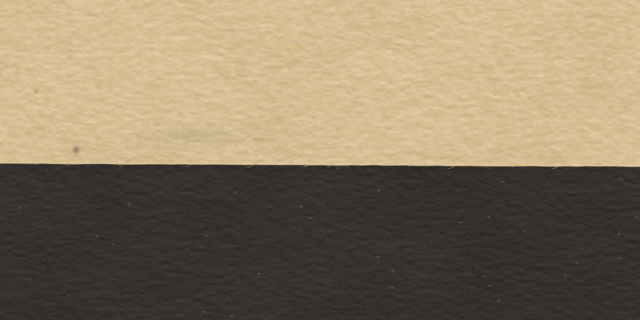
Reproduce this texture procedurally as a Shadertoy shader.

```glsl
// Two sheets of grained paper: pale tan above, near-black below, meeting at a
// slightly tilted cut. Stretched value noise gives the pressed grain, and
// a loop of short arcs gives the loose fibres hanging from the cut.

float hash(vec2 p) {
    vec3 q = fract(p.xyx * 0.1031);
    q += dot(q, q.yzx + 33.33);
    return fract((q.x + q.y) * q.z);
}

float noise(vec2 p) {
    vec2 cell = floor(p), f = fract(p);
    f = f * f * (3.0 - 2.0 * f);
    return mix(mix(hash(cell), hash(cell + vec2(1, 0)), f.x),
               mix(hash(cell + vec2(0, 1)), hash(cell + vec2(1, 1)), f.x), f.y);
}

// Height of the pressed surface, with wrinkles longer than they are tall
float grainHeight(vec2 p) {
    p.y += 0.012 * noise(p * 14.0);
    return 0.5 * noise(p * vec2(32, 78))
         + 0.3 * noise(p * vec2(65, 125) + 17.0)
         + 0.2 * noise(p * vec2(120, 190) + 41.0);
}

// Light falling from above on the wrinkles
float relief(vec2 p) {
    return grainHeight(p) - grainHeight(p + vec2(0.002, 0.007));
}

float blob(vec2 p, vec2 centre, vec2 radius) {
    vec2 d = (p - centre) / radius;
    return exp(-dot(d, d));
}

// Thin curved fibres, one in each interval along the cut
float fibres(vec2 p, float cutY, float px) {
    float cover = 0.0;
    for (int i = 0; i < 12; i++) {
        float id = float(i);
        float x = (id + 0.15 + 0.7 * hash(vec2(id, 3.0))) / 6.0;
        float radius = mix(0.008, 0.024, hash(vec2(id, 8.0)));
        vec2 d = p - vec2(x, cutY + radius * 0.35);
        d.y *= 1.5;
        float line = 1.0 - smoothstep(0.0008, 0.0012 + px, abs(length(d) - radius));
        float side = hash(vec2(id, 12.0)) < 0.5 ? -1.0 : 1.0;
        line *= smoothstep(-0.4, 0.3, side * d.x / radius);
        cover = max(cover, line * mix(0.2, 0.65, hash(vec2(id, 21.0))));
    }
    return cover;
}

vec3 palePaper(vec2 p, float above) {
    float mottle = noise(p * vec2(7, 10)) - 0.5;
    float fleck = noise(p * vec2(55, 85) + 90.0) - 0.5;
    vec3 col = vec3(0.838, 0.744, 0.582);
    col += vec3(0.9, 1.0, 1.1) * (0.10 * relief(p) + 0.022 * mottle);
    col += vec3(0.03, 0.035, 0.075) * fleck;
    col += 0.012 * (p.y - 0.75);

    // Grey smudge, brown spot and tiny speck
    col -= vec3(0.045, 0.034, 0.025) * blob(p, vec2(0.61, 0.575), vec2(0.17, 0.028));
    col -= vec3(0.24, 0.27, 0.23) * blob(p, vec2(0.238, 0.531), vec2(0.010, 0.012));
    col -= vec3(0.13) * blob(p, vec2(0.112, 0.714), vec2(0.006));

    // Worn, brighter rim along the cut
    return col + vec3(0.045, 0.04, 0.025) * exp(-pow(above / 0.007, 2.0));
}

vec3 darkPaper(vec2 p, float above) {
    float mottle = noise(p * vec2(6, 9) + 30.0) - 0.5;
    vec3 col = vec3(0.205, 0.194, 0.184);
    col += 0.075 * relief(p + 5.0) + 0.014 * mottle;
    col -= 0.025 * exp(above / 0.012);

    // Sparse warm dust, one possible grain in each cell
    vec2 cell = floor(p * 24.0);
    vec2 centre = 0.25 + 0.5 * vec2(hash(cell + 7.0), hash(cell + 19.0));
    float grain = blob(fract(p * 24.0), centre, vec2(0.11, 0.07));
    col += vec3(0.17, 0.14, 0.09) * grain * step(0.94, hash(cell + 50.0));
    return col;
}

void mainImage(out vec4 fragColor, in vec2 fragCoord) {
    vec2 p = fragCoord / iResolution.y;
    float px = 1.0 / iResolution.y;

    // The cut drops a little towards the right and is faintly ragged
    float cutY = 0.488 - 0.0045 * p.x + 0.002 * (noise(vec2(p.x * 30.0, 2.0)) - 0.5);
    float above = p.y - cutY;

    vec3 dark = darkPaper(p, min(above, 0.0));
    dark = mix(dark, vec3(0.56, 0.48, 0.35), fibres(p, cutY, px));
    vec3 col = mix(dark, palePaper(p, above), smoothstep(-px, px, above));

    // Fine tooth over both sheets
    col += 0.014 * (noise(p * 210.0 + 70.0) - 0.5);
    fragColor = vec4(clamp(col, 0.0, 1.0), 1.0);
}
```
